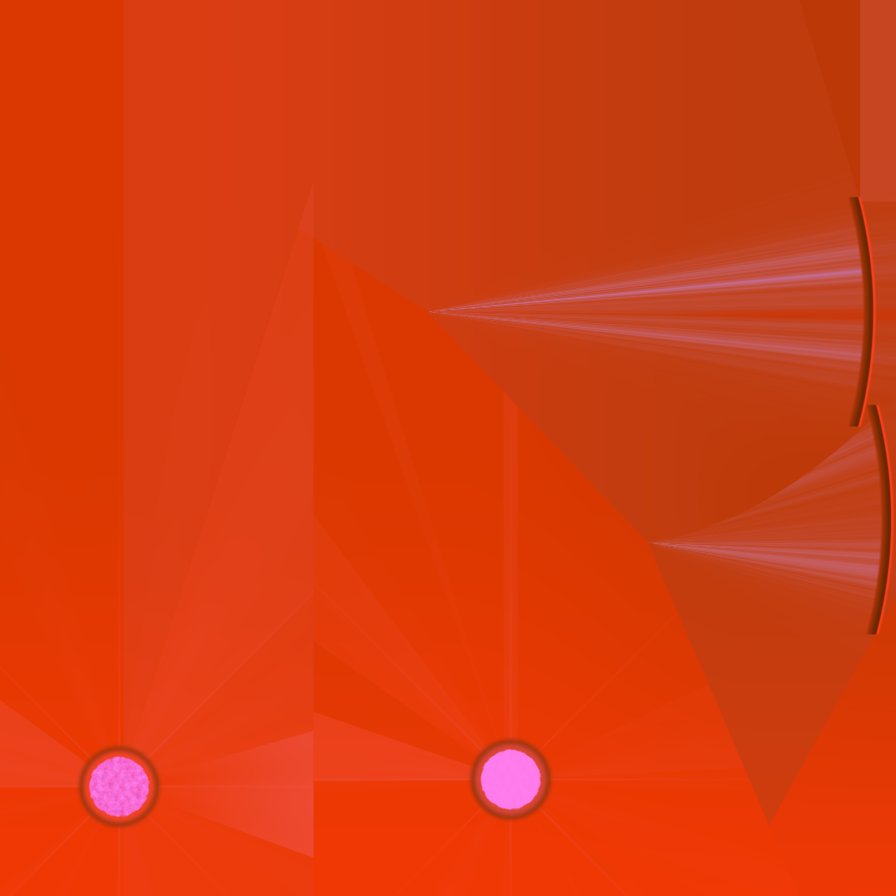
A WebGL 1 fragment shader for this background:

```glsl
precision highp float;
uniform vec2 u_resolution;

#define DISC_A vec2(0.133, 0.122)
#define DISC_B vec2(0.570, 0.130)
#define DISC_RADIUS 0.043
#define FAN_A vec2(0.477, 0.652)
#define FAN_B vec2(0.723, 0.3945)
#define ARC_B vec2(0.497, 0.420)
#define ARC_RADIUS 0.498
#define PEAK vec2(0.332, 0.746)
#define FOOT vec2(0.892, 0.0)
#define NOTCH vec2(0.857, 0.0755)
#define PANE_A 0.138
#define PANE_B 0.350

const float PI = 3.14159265;
const vec3 LAVENDER = vec3(0.77, 0.39, 0.44);
const vec3 ROSE = vec3(0.93, 0.31, 0.25);
const vec3 SHADE = vec3(0.74, 0.215, 0.02);
const vec3 CORE = vec3(1.0, 0.49, 0.93);

float pixel() { return 1.0 / u_resolution.y; }

float above(float edge, float x) {
  return smoothstep(edge - pixel(), edge + pixel(), x);
}

// One on the left of the line from a to b
float leftOf(vec2 p, vec2 a, vec2 b) {
  vec2 n = normalize(b - a);
  return above(0.0, n.x * (p.y - a.y) - n.y * (p.x - a.x));
}

vec2 gradient(vec2 cell) {
  float a = fract(sin(dot(cell, vec2(127.1, 311.7))) * 4375.85) * 2.0 * PI;
  return vec2(cos(a), sin(a));
}

float noise(vec2 p) {
  vec2 i = floor(p), f = fract(p);
  vec2 u = f * f * (3.0 - 2.0 * f);
  vec2 e = vec2(0.0, 1.0);
  float low = mix(dot(gradient(i), f), dot(gradient(i + e.yx), f - e.yx), u.x);
  float high = mix(dot(gradient(i + e), f - e), dot(gradient(i + e.yy), f - e.yy), u.x);
  return mix(low, high, u.y);
}

float bump(float x, float center, float width) {
  float t = (x - center) / width;
  return exp(-t * t);
}

// Angular sector around a direction
float wedge(vec2 v, float direction, float halfAngle) {
  vec2 d = vec2(cos(direction), sin(direction));
  float a = abs(atan(d.x * v.y - d.y * v.x, dot(d, v) + 1e-6));
  float soft = pixel() / max(length(v), 0.01);
  return 1.0 - smoothstep(halfAngle - soft, halfAngle + soft, a);
}

// Thin rays at every eighth of a turn, over faint angular bands
float rays(vec2 v, float seed) {
  float r = length(v), a = atan(v.y, v.x + 1e-6), stepAngle = PI / 4.0;
  float folded = mod(a + 0.5 * stepAngle, stepAngle) - 0.5 * stepAngle;
  float thin = bump(folded * r, 0.0, 0.0013) * exp(-5.0 * r);
  return 0.4 * thin + 0.25 * noise(vec2(a * 5.0, seed)) * exp(-3.0 * r);
}

// Streaks across a fan, as a function of slope
float streaks(float slope, float seed) {
  float fine = noise(vec2(slope * 130.0, seed));
  return clamp(0.6 + 0.7 * noise(vec2(slope * 45.0, seed + 3.5)) + 0.5 * fine, 0.0, 1.0);
}

vec3 addArc(vec3 color, vec2 v) {
  float d = length(v) - ARC_RADIUS;
  float span = (1.0 - above(0.128, abs(v.y))) * step(0.0, v.x);
  float band = smoothstep(-0.013, -0.009, d) * (1.0 - above(0.0, d));
  color = mix(color, mix(vec3(0.66, 0.2, 0.03), vec3(0.4, 0.15, 0.0),
                         smoothstep(-0.012, -0.001, d)), band * span);
  return mix(color, vec3(1.0, 0.24, 0.1), bump(d, 0.001, 0.0015) * span);
}

vec3 addDisc(vec3 color, vec2 v, vec3 ring, float grain) {
  float r = length(v) / DISC_RADIUS;
  float mottle = noise(v * 160.0) + 0.5 * noise(v * 420.0);
  color = mix(color, ring, 1.0 - smoothstep(0.95, 1.02, r));
  color = mix(color, vec3(0.55, 0.2, 0.05), 0.65 * bump(r, 0.98, 0.09));
  float core = 1.0 - smoothstep(0.74, 0.8, r + 0.03 * mottle);
  return mix(color, CORE - grain * vec3(0.05, 0.12, 0.16) * (0.6 + mottle), core);
}

void main() {
  vec2 p = gl_FragCoord.xy / u_resolution;
  vec2 a = p - DISC_A, b = p - DISC_B;

  // Warm ground, brightest along the bottom
  vec3 color = mix(vec3(0.94, 0.22, 0.015), vec3(0.855, 0.22, 0.0), smoothstep(0.0, 0.55, p.y));
  color.r -= 0.07 * smoothstep(0.5, 1.0, p.x) * smoothstep(0.0, 0.3, p.y);

  // Haze outside the faceted saturated region
  float facet = leftOf(p, FAN_A, PEAK) * leftOf(p, FAN_B, FAN_A)
              * leftOf(p, FOOT, FAN_B) * leftOf(p, PEAK, DISC_A);
  float corner = leftOf(p, vec2(0.977, 0.293), NOTCH);
  vec3 haze = mix(vec3(0.86, 0.24, 0.075), vec3(0.75, 0.235, 0.055), smoothstep(0.15, 0.85, p.x));
  haze.r += 0.07 * (1.0 - smoothstep(0.0, 0.45, p.y));
  float leftPane = 1.0 - above(PANE_B, p.x);
  float veil = mix(1.0, 0.5 * leftPane, facet) * (1.0 - 0.9 * corner);
  color = mix(color, haze, veil * above(PANE_A, p.x));

  // Light sectors and rays from the two discs
  float reach = smoothstep(0.0, 0.25, length(a));
  float glowA = 0.75 * wedge(a, -0.035, 0.315) * reach + 0.22 * wedge(a, 1.02, 0.24)
              + 0.4 * wedge(a, PI - 0.315, 0.315) + 0.15 * wedge(a, 0.53, 0.25);
  float glowB = 0.4 * wedge(b, PI - 0.16, 0.17) + 0.16 * wedge(b, 2.37, 0.16)
              + 0.12 * wedge(b, 0.25, 0.2) + 0.1 * wedge(b, 1.89, 0.02);
  glowB += 0.2 * (1.0 - above(0.008, abs(b.x))) * step(0.0, b.y);
  color = mix(color, ROSE, clamp(glowA + rays(a, 2.3), 0.0, 1.0) * leftPane);
  color = mix(color, ROSE, clamp(glowB + rays(b, 7.3), 0.0, 1.0) * (1.0 - leftPane) * facet);
  color = mix(color, SHADE, 0.12 * wedge(b, 2.67, 0.14) * (1.0 - leftPane));

  // Dark sliver and pale pane at the upper right
  float sliver = leftOf(p, vec2(0.96, 0.775), vec2(0.892, 1.0));
  float pane = above(0.96, p.x) * above(0.775, p.y);
  color = mix(color, SHADE, 0.8 * (1.0 - sliver) * above(0.775, p.y) * (1.0 - pane));
  color = mix(color, vec3(0.78, 0.27, 0.13), pane);

  // Upper fan, with a dark spike through its middle
  vec2 f = p - FAN_A;
  float slope = f.y / max(f.x, 0.001);
  float beyond = above(ARC_RADIUS, length(f));
  float fan = bump(slope, 0.1, 0.075) + 0.85 * bump(slope, -0.1, 0.055) + 0.2 * bump(slope, 0.0, 0.22);
  fan *= streaks(slope, 1.7) * above(0.0, f.x) * mix(1.0, 0.35, beyond);
  color = mix(color, LAVENDER, clamp(fan, 0.0, 0.9));
  color = mix(color, vec3(0.76, 0.45, 0.68), 0.7 * bump(slope, 0.094, 0.004) * above(0.0, f.x) * (1.0 - beyond));
  float spike = bump(slope, -0.008, 0.014) * smoothstep(0.23, 0.4, f.x);
  color = mix(color, vec3(0.8, 0.21, 0.03), 0.8 * spike);

  // Lower fan under a curved shadow
  vec2 g = p - FAN_B;
  float lid = 0.15 * g.x + 1.6 * g.x * g.x;
  float shadow = above(lid, g.y) * smoothstep(0.58, 0.45, p.y) * smoothstep(0.72, 0.9, p.x);
  color = mix(color, SHADE, 0.7 * shadow * (1.0 - facet));
  float slopeB = g.y / max(g.x, 0.001);
  float insideArc = 1.0 - above(ARC_RADIUS, length(p - ARC_B));
  float lower = 0.8 * bump(slopeB, -0.1, 0.13) + 0.5 * bump(slopeB, 0.42, 0.13) + 0.2 * bump(slopeB, 0.0, 0.35);
  lower *= streaks(slopeB * 0.6, 5.7) * above(0.0, g.x) * (1.0 - above(lid, g.y));
  color = mix(color, LAVENDER, clamp(lower * mix(0.15, 1.0, insideArc), 0.0, 0.85));

  color = addArc(color, p - ARC_B);
  color = addArc(color, f);
  color = addDisc(color, a, vec3(0.95, 0.26, 0.14), 1.0);
  color = addDisc(color, b, vec3(0.86, 0.27, 0.2), 0.1);
  gl_FragColor = vec4(color, 1.0);
}
```
